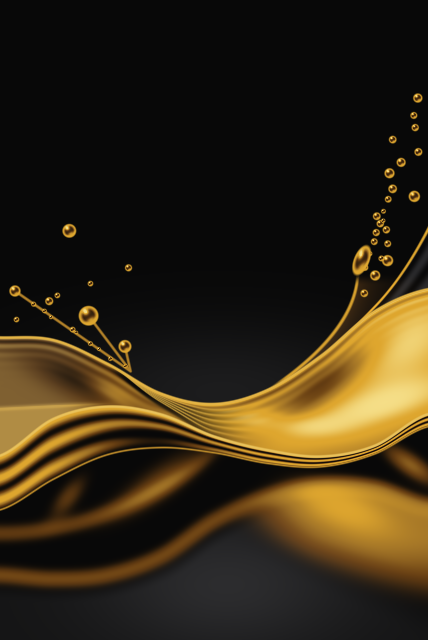
A WebGL 2 fragment shader for this background:

```glsl
#version 300 es
precision highp float;
uniform vec2 u_resolution;
out vec4 fragColor;

const vec3 BLACK = vec3(.03), SLATE = vec3(.19, .19, .2), BRONZE = vec3(.4, .24, .07);
const vec3 OCHRE = vec3(.63, .45, .15), GOLD = vec3(.87, .65, .18), PALE = vec3(.96, .87, .53);

// Contour heights at evenly spaced x
const float CREST[9] = float[](.709, .703, .648, .578, .553, .586, .666, .77, .822);
const float FOLD[9] = float[](.432, .518, .547, .529, .477, .445, .43, .455, .529);
const float HEM[9] = float[](.305, .377, .434, .451, .439, .414, .406, .436, .5);
const float MIRROR[9] = float[](.152, .143, .152, .195, .279, .338, .365, .359, .318);

// Catmull-Rom curve and distance above it
float spline(float x, float k[9]) {
  float s = clamp(x, 0., .9999) * 8., f = fract(s);
  int i = int(s);
  float a = k[max(i - 1, 0)], b = k[i], c = k[i + 1], d = k[min(i + 2, 8)];
  return b + .5 * f * (c - a + f * (2. * a - 5. * b + 4. * c - d + f * (3. * (b - c) + d - a)));
}
float above(vec2 p, float k[9]) {
  float slope = (spline(p.x + .01, k) - spline(p.x - .01, k)) / .02;
  return (p.y - spline(p.x, k)) / sqrt(1. + slope * slope);
}

float cover(float d, float px) { return 1. - smoothstep(-px, px, d); }
float band(float d, float w) { return exp(-d * d / (w * w)); }
float glow(vec2 p, float x, float y, float rx, float ry, float angle) {
  float c = cos(angle), s = sin(angle);
  vec2 q = mat2(c, -s, s, c) * (p - vec2(x, y)) / vec2(rx, ry);
  return exp(-dot(q, q));
}
float segment(vec2 p, vec2 a, vec2 b) {
  vec2 q = p - a, d = b - a;
  return length(q - d * clamp(dot(q, d) / dot(d, d), 0., 1.));
}

// Dark to pale metal ramp
vec3 metal(float t) {
  vec3 c = mix(BLACK, BRONZE, smoothstep(0., .32, t));
  c = mix(c, OCHRE, smoothstep(.25, .52, t));
  c = mix(c, GOLD, smoothstep(.45, .75, t));
  return mix(c, PALE, smoothstep(.75, 1.05, t));
}
vec3 line(vec3 col, float tone, float d, float w, float px) {
  return mix(col, metal(tone), cover(abs(d) - w, px));
}

// Glassy bead: dark core, lit rim, highlight
vec3 drop(vec3 col, vec2 q, float r, float px) {
  float d = length(q) / r, tone = .15 + .55 * smoothstep(.5, .9, d);
  tone += .5 * glow(q / r, .25, -.45, .5, .25, .5) + glow(q / r, -.3, .4, .28, .28, 0.);
  return mix(col, metal(tone), cover((d - 1.) * r, px));
}
vec3 plume(vec3 col, vec2 p, vec2 a, vec2 b, float spread, float count, float r, float px) {
  for (float i = 0.; i < count; i++) {
    vec2 h = fract(sin((i + count * 7.) * vec2(127.1, 311.7)) * 4375.8);
    vec2 c = mix(a, b, (i + h.y) / count) + vec2((h.x - .5) * spread, 0.);
    col = drop(col, p - c, r * (.5 + .7 * h.y), px);
  }
  return col;
}

vec3 floorColor(vec2 p) {
  float d = above(p, MIRROR), right = smoothstep(.45, .75, p.x);
  float fill = right * cover(d, .03) * smoothstep(-.08, .1, p.y - .563 + .5 * p.x);
  float tone = .5 * fill * smoothstep(.02, .25, p.y) + band(d, .022) * mix(.32, .2, right);
  tone += .26 * band(p.y - .25 - .75 * p.x * p.x, .022) * smoothstep(.58, .38, p.x);
  tone += .22 * glow(p, .8, .31, .13, .05, -.4) + .24 * glow(p, .37, .367, .13, .04, .6);
  tone += .24 * glow(p, .16, .335, .06, .025, .9) + .4 * glow(p, .96, .41, .07, .025, -.6);
  float haze = cover(d + .03, .03) * (.26 + .49 * glow(p, .53, .13, .3, .16, 0.));
  return metal(tone) + SLATE * haze * (1. - fill);
}

vec3 sheetColor(vec2 p, float crest, float px) {
  float tone = mix(.42, .55, smoothstep(.3, .6, p.x)), left = 1. - smoothstep(.12, .3, p.x);
  tone += .42 * glow(p, .95, .7, .18, .1, .6) + .38 * glow(p, .88, .543, .25, .05, .3);
  tone += .3 * glow(p, .6, .515, .16, .03, -.1) + .3 * glow(p, .264, .58, .06, .02, -.5);
  tone -= .38 * glow(p, .77, .605, .14, .035, .65) + .28 * glow(p, .19, .605, .14, .04, -.45);
  tone += .35 * cos(crest * 300.) * exp(min(crest, 0.) * 60.);
  float under = p.y - .543 - .05 * p.x;
  tone += left * (.2 * cover(under, px) + .2 * band(under, .005));
  vec3 col = metal(tone);
  return mix(col, vec3(dot(col, vec3(.33))), .3 * left);
}

void main() {
  vec2 p = gl_FragCoord.xy / u_resolution * vec2(1, 1.5);
  float px = 1. / u_resolution.x;
  float crest = above(p, CREST), fold = above(p, FOLD), hem = above(p, HEM);
  float top = spline(p.x, CREST), ridge = spline(p.x, FOLD);
  vec3 col = BLACK + SLATE * .42 * glow(p, .52, .58, .4, .16, 0.);

  // Translucent films on the right
  float rise = .14 * pow(max(p.x - .82, 0.) / .18, 2.2);
  float wing = (p.y - top - rise) / (1.2 + rise * 8.);
  col = mix(col, SLATE * (.6 + .4 * sin(wing * 200.)), .8 * step(.82, p.x) * cover(wing, px));
  col = mix(col, line(col, .72, wing, .003, px), smoothstep(.75, .88, p.x));
  float reach = .865 - p.y, film = p.x - .836 + 2.67 * reach * reach;
  float span = smoothstep(.58, .62, p.y) * cover(p.y - .845, .015);
  col += BRONZE * .5 * span * step(0., film) * exp(-abs(film) * 18.);
  col = mix(col, line(col, .68, film / (1. + 4. * abs(reach)), .003, px), span);

  // Floor, rear sheet with streaks, front ribbon
  col = mix(col, floorColor(p), cover(hem, px));
  vec3 sheet = sheetColor(p, crest, px);
  float fade = smoothstep(.25, .32, p.x) * cover(p.x - .52, .1);
  for (float i = 1.; i < 6.; i++) {
    float d = p.y - mix(top, ridge, i / 6. * smoothstep(.26, .5, p.x));
    sheet = mix(sheet, BLACK, .6 * fade * band(d + .008, .006));
    sheet = mix(sheet, line(sheet, .85, d, .002, px), .75 * fade);
  }
  float w = clamp((ridge - p.y) / (ridge - spline(p.x, HEM)), 0., 1.);
  float ribbon = .42 + .36 * cos(15.7 * w - .2);
  ribbon *= 1. - .85 * smoothstep(.25, .55, w) * band(p.x - .36, .17);
  sheet = mix(sheet, metal(ribbon), cover(fold, px));
  sheet = line(sheet, .9, fold, .003, px);
  col = mix(col, sheet, cover(-hem, px) * cover(crest, px));
  col = line(col, .85, crest, .003, px);
  col = line(col, .6, hem, .002, px);

  // Splash threads, beads and large drops
  vec2 root = vec2(.305, .63), tip = vec2(.035, .818), bulb = vec2(.207, .76), bud = vec2(.292, .688);
  float thread = min(segment(p, tip, root), min(segment(p, bud, root), segment(p, bulb, root)));
  col = line(col, .55, thread, .003, px);
  col = plume(col, p, vec2(.85, .86), vec2(.91, 1.04), .01, 9., .008, px);
  col = plume(col, p, vec2(.89, .8), vec2(.97, 1.28), .1, 16., .011, px);
  col = plume(col, p, tip, root, .015, 10., .006, px);
  col = plume(col, p, vec2(.08, .74), vec2(.25, .88), .15, 5., .008, px);
  col = drop(col, p - vec2(.162, .959), .016, px);
  col = drop(col, p - tip, .013, px);
  col = drop(col, p - bulb, .023, px);
  col = drop(col, p - bud, .015, px);
  vec2 tear = p - vec2(.845, .89);
  col = drop(col, vec2(tear.x - .3 * tear.y, tear.y * .55), .019, px);
  fragColor = vec4(col, 1);
}
```
